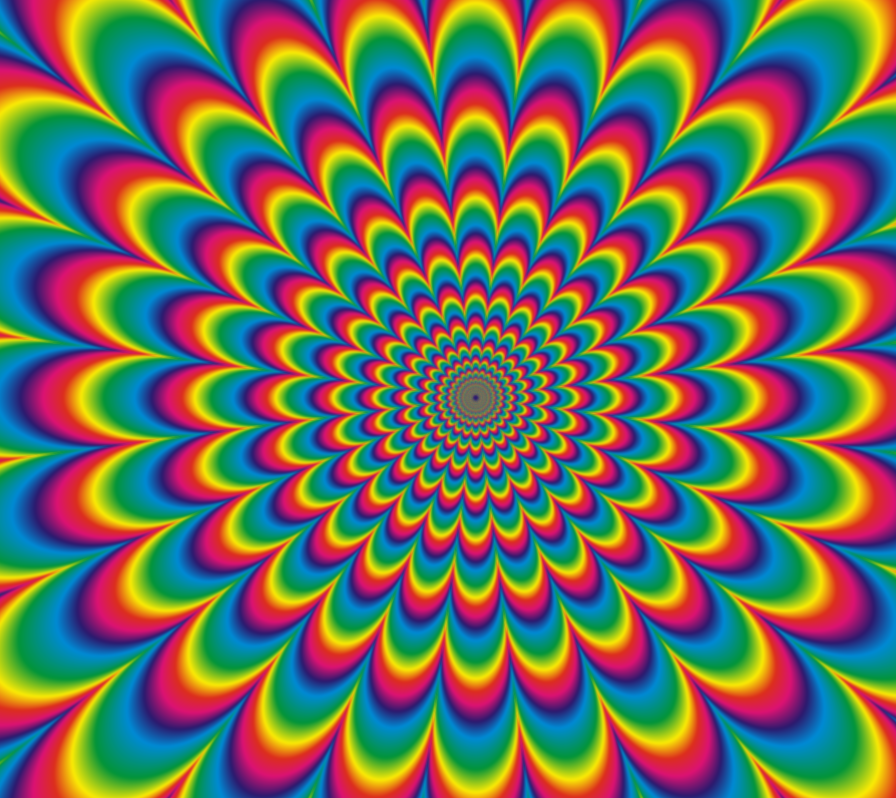
Reproduce this pattern procedurally as a WebGL 1 fragment shader.

```glsl
precision highp float;

uniform vec2 u_resolution;

// Layout, in units of the canvas height
const vec2 CENTER = vec2(0.531, 0.5015);
const float PETALS = 24.0;
const float YELLOW_RADIUS = 0.352;   // radius of one yellow petal tip
const float LOG_PERIOD = 0.34;       // log-radius of one rainbow cycle
const float ARCH_DEPTH = 0.73;       // cycles from petal tip to cusp
const float BLUR_INNER = 0.008;
const float BLUR_OUTER = 0.042;
const float BLUR_AMOUNT = 0.7;
const float DOT_RADIUS = 0.0035;
const float DOT_SOFTNESS = 0.002;
const float FILTER_WIDTH = 0.0036;   // softening of edges

// Rainbow colours, from a petal tip outward
const vec3 YELLOW = vec3(0.98, 0.92, 0.02);
const vec3 RED = vec3(0.86, 0.18, 0.11);
const vec3 PINK = vec3(0.86, 0.07, 0.45);
const vec3 NAVY = vec3(0.17, 0.10, 0.43);
const vec3 BLUE = vec3(0.00, 0.54, 0.83);
const vec3 GREEN = vec3(0.01, 0.58, 0.22);
const vec3 HAZE = vec3(0.44, 0.43, 0.35);

const float RED_STOP = 0.13;
const float PINK_STOP = 0.27;
const float NAVY_STOP = 0.42;
const float BLUE_STOP = 0.57;
const float GREEN_STOP = 0.825;

const float TAU = 6.2831853;
const int SAMPLES = 5;

float ramp(float from, float to, float x) {
  return clamp((x - from) / (to - from), 0.0, 1.0);
}

vec3 rainbow(float phase) {
  float x = fract(phase);
  vec3 color = mix(YELLOW, RED, ramp(0.0, RED_STOP, x));
  color = mix(color, PINK, ramp(RED_STOP, PINK_STOP, x));
  color = mix(color, NAVY, ramp(PINK_STOP, NAVY_STOP, x));
  color = mix(color, BLUE, ramp(NAVY_STOP, BLUE_STOP, x));
  color = mix(color, GREEN, ramp(BLUE_STOP, GREEN_STOP, x));
  return mix(color, YELLOW, ramp(GREEN_STOP, 1.0, x));
}

vec3 petalPattern(vec2 p) {
  float radius = max(length(p), 0.0001);
  float angle = atan(p.y, p.x + 0.000001);

  // Position across one petal: 0 on its axis, -1 and 1 at the cusps
  float across = 2.0 * fract(angle * PETALS / TAU + 0.5) - 1.0;
  float arch = 1.0 - sqrt(max(1.0 - across * across, 0.0));
  float phase = log(radius / YELLOW_RADIUS) / LOG_PERIOD + ARCH_DEPTH * arch;
  vec3 color = rainbow(phase);

  // Dense rings melt into haze around a dark core
  float haze = 1.0 - smoothstep(BLUR_INNER, BLUR_OUTER, radius);
  color = mix(color, HAZE, BLUR_AMOUNT * haze);
  float core = 1.0 - smoothstep(DOT_RADIUS - DOT_SOFTNESS,
                                DOT_RADIUS + DOT_SOFTNESS, radius);
  return mix(color, NAVY, core);
}

void main() {
  // Supersample the thin streaks and rings
  vec2 p = (gl_FragCoord.xy - CENTER * u_resolution) / u_resolution.y;
  float spread = max(FILTER_WIDTH, 1.0 / u_resolution.y);
  vec3 sum = vec3(0.0);
  for (int j = 0; j < SAMPLES; j++) {
    for (int i = 0; i < SAMPLES; i++) {
      vec2 offset = (vec2(float(i), float(j)) + 0.5) / float(SAMPLES) - 0.5;
      sum += petalPattern(p + offset * spread);
    }
  }
  gl_FragColor = vec4(sum / float(SAMPLES * SAMPLES), 1.0);
}
```
